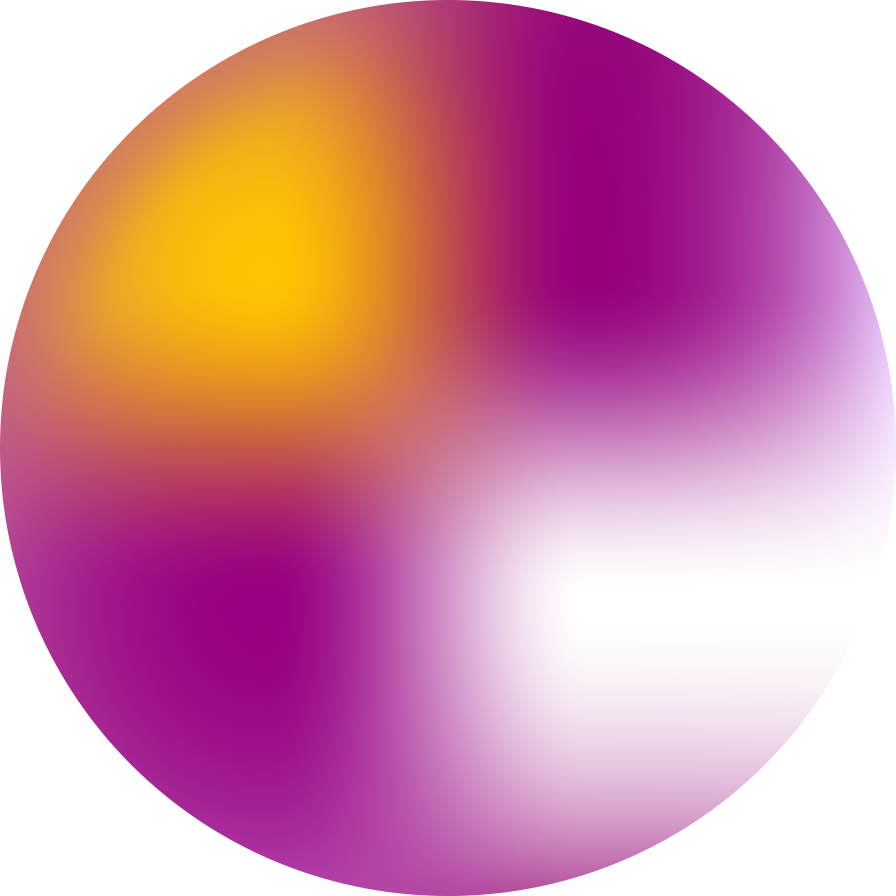
A Shadertoy shader for this background:

```glsl
// A disc on white, filled with a soft mesh gradient of amber, magenta and white.

const vec3  PAPER       = vec3(1.0);
const vec2  DISC_CENTER = vec2(0.5);
const float DISC_RADIUS = 0.5;

// Inner mesh lines; the outer ones lie on the canvas border
const vec2 INNER_LOW  = vec2(0.300, 0.330);
const vec2 INNER_HIGH = vec2(0.658, 0.692);

// Mesh colours, left to right, one row per mesh line
const mat4x3 ROW_BOTTOM = mat4x3(0.80, 0.48, 0.71,  0.70, 0.26, 0.66,
                                 0.70, 0.29, 0.61,  0.76, 0.38, 0.67);
const mat4x3 ROW_LOWER  = mat4x3(0.70, 0.25, 0.61,  0.59, 0.00, 0.51,
                                 1.00, 1.00, 1.00,  1.00, 1.00, 1.00);
const mat4x3 ROW_UPPER  = mat4x3(0.78, 0.43, 0.47,  1.00, 0.765, 0.00,
                                 0.585, 0.00, 0.49, 0.92, 0.80, 1.00);
const mat4x3 ROW_TOP    = mat4x3(0.74, 0.35, 0.51,  0.78, 0.41, 0.45,
                                 0.585, 0.02, 0.48, 0.86, 0.63, 0.82);

// Rose tint that rounds off the amber corner
const vec3  ROSE          = vec3(0.79, 0.44, 0.44);
const float ROSE_STRENGTH = 0.7;
const float ROSE_START    = 0.40;
const float ROSE_END      = 0.52;

// Blend weights of the four mesh lines along one axis; they sum to one
vec4 meshWeights(float t, float low, float high) {
    float before = max(low - t, 0.0) / low;
    float after  = max(t - high, 0.0) / (1.0 - high);
    before *= before;
    after  *= after;
    float inner = smoothstep(low, high, t);
    return vec4(before, (1.0 - inner) * (1.0 - before), inner * (1.0 - after), after);
}

vec3 meshColor(vec2 p) {
    vec4 wx = meshWeights(p.x, INNER_LOW.x, INNER_HIGH.x);
    vec4 wy = meshWeights(p.y, INNER_LOW.y, INNER_HIGH.y);
    return mat4x3(ROW_BOTTOM * wx, ROW_LOWER * wx, ROW_UPPER * wx, ROW_TOP * wx) * wy;
}

void mainImage(out vec4 fragColor, in vec2 fragCoord) {
    float canvas = min(iResolution.x, iResolution.y);
    vec2 p = (fragCoord - 0.5 * iResolution.xy) / canvas + 0.5;
    vec2 offset = p - DISC_CENTER;
    float radius = length(offset);

    vec3 color = meshColor(clamp(p, 0.0, 1.0));

    // Rim tint, strongest towards the upper left
    float facing = max(dot(offset, normalize(vec2(-1.0, 1.0))) / max(radius, 1e-4), 0.0);
    float tint = ROSE_STRENGTH * pow(facing, 4.0) * smoothstep(ROSE_START, ROSE_END, radius);
    color = mix(color, ROSE, tint);

    // Disc edge, smoothed over about one pixel
    float coverage = clamp((DISC_RADIUS - radius) * canvas + 0.5, 0.0, 1.0);
    fragColor = vec4(mix(PAPER, color, coverage), 1.0);
}
```
